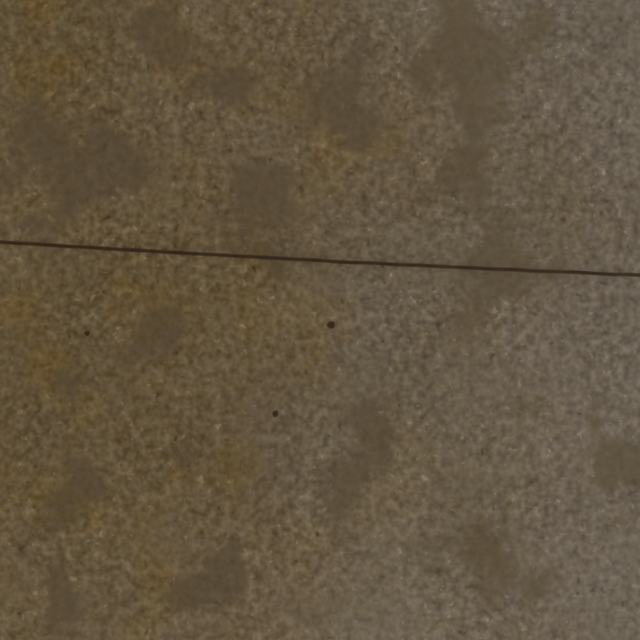
Reproduce this texture procedurally as a WebGL 2 fragment shader.

```glsl
#version 300 es
precision highp float;
// Weathered brown concrete with soft stains, fine aggregate and one thin slanted joint.

#define WARM_TONE vec3(0.375, 0.315, 0.222)
#define COOL_TONE vec3(0.412, 0.372, 0.318)
#define STAIN_TONE vec3(0.322, 0.272, 0.198)
#define JOINT_TONE vec3(0.185, 0.130, 0.085)
#define GRAIN_SCALE 78.0
#define GRAIN_CONTRAST 0.115
#define CHIP_CELLS 46.0
#define CHIP_SHARE 0.30
#define STAIN_AMOUNT 0.72
#define JOINT_HALF_WIDTH 0.0026
#define PIT_COUNT 3
#define PIT_RADIUS 0.0065

uniform vec2 u_resolution;
out vec4 fragColor;

// Two random values in 0..1 for an integer cell
vec2 hash2(vec2 cell) {
    uvec2 v = uvec2(ivec2(cell)) * 1664525u + 101390u;
    v.x += v.y * 166453u;
    v.y += v.x * 166453u;
    v ^= v >> 16u;
    v.x += v.y * 166453u;
    v.y += v.x * 166453u;
    v ^= v >> 16u;
    return vec2(v & 65535u) / 65535.0;
}

float cornerSlope(vec2 cell, vec2 corner, vec2 f) {
    float angle = 6.28318 * hash2(cell + corner).x;
    return dot(vec2(cos(angle), sin(angle)), f - corner);
}

// Gradient noise, roughly -0.7..0.7
float gradientNoise(vec2 p) {
    vec2 cell = floor(p), f = fract(p);
    vec2 s = f * f * f * (f * (f * 6.0 - 15.0) + 10.0);
    float low = mix(cornerSlope(cell, vec2(0, 0), f), cornerSlope(cell, vec2(1, 0), f), s.x);
    float high = mix(cornerSlope(cell, vec2(0, 1), f), cornerSlope(cell, vec2(1, 1), f), s.x);
    return mix(low, high, s.y);
}

float fbm(vec2 p) {
    float sum = 0.0, weight = 1.0;
    for (int i = 0; i < 4; i++) {
        sum += weight * gradientNoise(p);
        p = mat2(1.6, 1.2, -1.2, 1.6) * p + 37.0;
        weight *= 0.5;
    }
    return sum;
}

// Soft, irregular light (+) and dark (-) stone chips, one per cell at most
float chips(vec2 p, float cells) {
    vec2 q = p * cells + 0.35 * vec2(gradientNoise(p * 90.0), gradientNoise(p * 90.0 + 50.0));
    vec2 cell = floor(q);
    vec2 kind = hash2(cell + 300.0);
    vec2 center = 0.3 + 0.4 * hash2(cell + 700.0);
    float radius = mix(0.14, 0.30, kind.y * kind.y);
    float body = 1.0 - smoothstep(radius * 0.3, radius, length(fract(q) - center));
    float tone = kind.x < CHIP_SHARE * 0.6 ? 1.0 : -0.8;
    return body * tone * step(kind.x, CHIP_SHARE) * (0.35 + 0.65 * kind.y);
}

void main() {
    vec2 p = gl_FragCoord.xy / u_resolution.y;
    float pixel = 1.0 / u_resolution.y;

    // Warm to cool drift across the slab
    float cloud = fbm(p * 3.0 + 11.0);
    float cool = smoothstep(0.25, 1.10, p.x + 0.35 * abs(p.y - 0.55) + 0.28 * cloud);
    vec3 color = mix(WARM_TONE, COOL_TONE, cool);
    color += 0.025 * fbm(p * 4.0 + 71.0) + 0.014 * smoothstep(0.35, 0.0, p.y);

    // Ochre patches in the warm area
    float ochre = smoothstep(0.0, 0.5, fbm(p * 7.0 + 23.0)) * (1.0 - cool);
    color += ochre * vec3(0.012, 0.002, -0.030);

    // Smooth dark stains, denser in the upper middle
    vec2 fromCluster = (p - vec2(0.50, 0.79)) / vec2(0.24, 0.13);
    float stainField = fbm(p * 6.0 + 5.0) + 0.30 * exp(-dot(fromCluster, fromCluster));
    float stain = smoothstep(0.14, 0.48, stainField);
    color = mix(color, STAIN_TONE + 0.035 * cool, STAIN_AMOUNT * stain);

    // Fine aggregate, muted beneath the stains
    float grain = 0.45 * gradientNoise(p * GRAIN_SCALE * 0.55 + 3.0)
                + 0.80 * gradientNoise(p * GRAIN_SCALE + 9.0)
                + 0.55 * gradientNoise(p * GRAIN_SCALE * 1.75 + 17.0);
    float patchiness = 0.85 + 0.5 * gradientNoise(p * 9.0 + 41.0);
    float relief = patchiness * (1.0 - 0.65 * stain);
    color += GRAIN_CONTRAST * grain * relief * vec3(1.0, 0.97, 0.90);
    color += 0.016 * gradientNoise(p * 60.0 + 90.0) * vec3(0.5, 0.0, -1.0);
    float chip = chips(p, CHIP_CELLS) + 0.8 * chips(p + 4.0, CHIP_CELLS * 1.6);
    color += 0.095 * chip * relief * vec3(1.0, 0.98, 0.93);

    // Few small dark pits
    for (int i = 0; i < PIT_COUNT; i++) {
        vec2 center = 0.08 + 0.84 * hash2(vec2(i, 57));
        float radius = PIT_RADIUS * (0.65 + 0.45 * hash2(vec2(i, 91)).x);
        float edge = length(p - center) + 0.002 * gradientNoise(p * 130.0);
        color = mix(color, JOINT_TONE, 0.85 * (1.0 - smoothstep(radius * 0.5, radius * 1.2, edge)));
    }

    // Slightly bowed joint with a faint shadow
    float jointY = 0.622 - 0.064 * p.x + 0.012 * p.x * p.x + 0.0012 * gradientNoise(p.xx * 14.0);
    float offset = abs(p.y - jointY);
    float blur = max(0.0018, pixel);
    float groove = 1.0 - smoothstep(JOINT_HALF_WIDTH - blur, JOINT_HALF_WIDTH + blur, offset);
    color *= 1.0 - 0.10 * exp(-offset / 0.006);
    float wear = 0.90 + 0.2 * gradientNoise(vec2(p.x * 40.0, 6.5));
    color = mix(color, JOINT_TONE + 0.03 * p.x, groove * wear);

    fragColor = vec4(clamp(color, 0.0, 1.0), 1.0);
}
```
